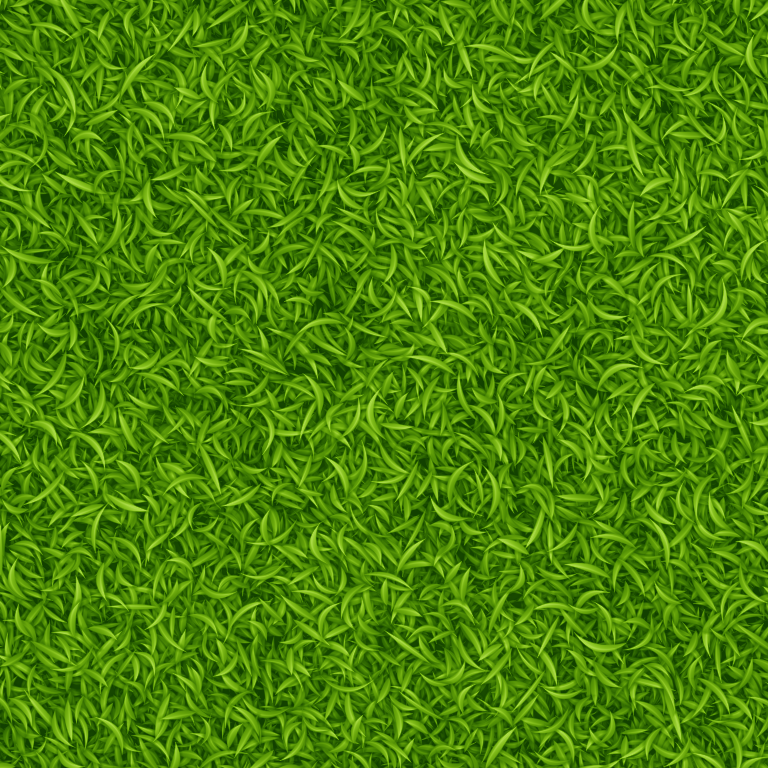
A Shadertoy shader for this texture:

```glsl
// Dense lawn seen from above: layers of curved, tapered grass blades over dark soil shade.

const int   LAYERS      = 20;
const float CELL_BACK   = 0.028;   // grid size of the deepest layer
const float CELL_FRONT  = 0.046;   // grid size of the top layer
const float WIDTH_BACK  = 0.0030;  // half width of a blade
const float WIDTH_FRONT = 0.0042;
const float TONE_GAP    = 0.05;    // brightness of the gaps
const float TONE_BACK   = 0.16;
const float TONE_FRONT  = 0.90;
const float BEND        = 0.55;
const float SHADOW_SIZE = 0.006;
const float SHADOW_DARK = 0.30;
const float LEAN_LEFT   = -0.75;   // the two main blade directions, in radians
const float LEAN_RIGHT  = 1.0;
const float LEFT_SHARE  = 0.6;
const float PI          = 3.14159;

// Greens from deepest shade to sunlit highlight
const vec3 GREENS[7] = vec3[7](
    vec3(0.07, 0.25, 0.00), vec3(0.15, 0.36, 0.00), vec3(0.22, 0.45, 0.01),
    vec3(0.31, 0.55, 0.02), vec3(0.40, 0.64, 0.04), vec3(0.52, 0.75, 0.11),
    vec3(0.66, 0.85, 0.27));

vec4 hash4(vec2 p) {
    vec4 k = vec4(dot(p, vec2(127.1, 311.7)), dot(p, vec2(269.5, 183.3)),
                  dot(p, vec2(419.2, 371.9)), dot(p, vec2(83.7, 247.1)));
    return fract(sin(k) * 43758.5);
}

float valueNoise(vec2 p) {
    vec2 i = floor(p), f = fract(p);
    f = f * f * (3.0 - 2.0 * f);
    return mix(mix(hash4(i).x, hash4(i + vec2(1, 0)).x, f.x),
               mix(hash4(i + vec2(0, 1)).x, hash4(i + vec2(1, 1)).x, f.x), f.y);
}

vec3 grassColor(float tone) {
    vec3 color = GREENS[0];
    for (int i = 1; i < 7; i++)
        color = mix(color, GREENS[i], clamp(tone * 5.0 - float(i - 1), 0.0, 1.0));
    return color;
}

// Paints one blade and its soft shadow over the tone; p is relative to the blade centre
float paintBlade(float tone, vec2 p, vec4 shape, vec4 look, float cell, float depth, float edge) {
    float halfLength = cell * mix(0.4, 0.85, shape.z * shape.z);
    float halfWidth = mix(WIDTH_BACK, WIDTH_FRONT, depth) * mix(0.75, 1.25, look.x);

    float spread = mix(1.6, 0.95, depth);
    float angle = (shape.w < LEFT_SHARE ? LEAN_LEFT : LEAN_RIGHT)
                + spread * (look.y + look.z - 1.0)
                + PI * step(0.5, fract(shape.w * 37.0));
    float c = cos(angle), s = sin(angle);
    p = vec2(c * p.x + s * p.y, c * p.y - s * p.x);

    // Curved spine with a lens-shaped, tapering outline
    float along = p.x / halfLength;
    float bend = BEND * (2.0 * look.w - 1.0);
    float side = p.y - bend * halfLength * (along * along - 0.33);
    float slope = 2.0 * bend * clamp(along, -1.0, 1.0);
    float width = halfWidth * (1.0 - along * along) * (1.0 - 0.3 * along);
    float dist = (abs(side) - width) * inversesqrt(1.0 + slope * slope);
    dist = max(dist, (abs(along) - 1.0) * halfLength);

    // Light: dark root, pale tip, one bright fold and shaded rims
    float across = clamp(side / halfWidth, -1.0, 1.0);
    float fold = across - 0.3 * sign(look.x - 0.5);
    float bladeTone = mix(TONE_BACK, TONE_FRONT, depth)
                    + 0.34 * (shape.z * 0.4 + fract(look.x * 19.0) * 0.6 - 0.5)
                    + 0.22 * along
                    + 0.16 * exp(-12.0 * fold * fold)
                    - 0.16 * across * across;

    tone *= 1.0 - SHADOW_DARK * (1.0 - smoothstep(0.0, SHADOW_SIZE, dist));
    return mix(tone, bladeTone, 1.0 - smoothstep(-edge, edge, dist));
}

void mainImage(out vec4 fragColor, in vec2 fragCoord) {
    vec2 uv = fragCoord / iResolution.y;
    float edge = 0.0004 + 0.6 / iResolution.y;
    float tone = TONE_GAP;

    // Paint from the deepest layer upward
    for (int layer = 0; layer < LAYERS; layer++) {
        float depth = float(layer) / float(LAYERS - 1);
        float cell = mix(CELL_BACK, CELL_FRONT, depth);
        vec2 seed = vec2(17.3, 41.9) * float(layer + 1);
        vec2 p = uv / cell + hash4(seed).xy;
        vec2 home = floor(p);
        for (int y = -1; y <= 1; y++) {
            for (int x = -1; x <= 1; x++) {
                vec2 id = home + vec2(x, y);
                vec4 shape = hash4(id + seed);
                vec4 look = hash4(id + seed + 71.7);
                vec2 offset = (p - id - shape.xy) * cell;
                tone = paintBlade(tone, offset, shape, look, cell, depth, edge);
            }
        }
    }

    // Gentle light and dark patches across the lawn
    tone += 0.10 * (valueNoise(uv * 9.0) - 0.5);
    fragColor = vec4(grassColor(tone), 1.0);
}
```
